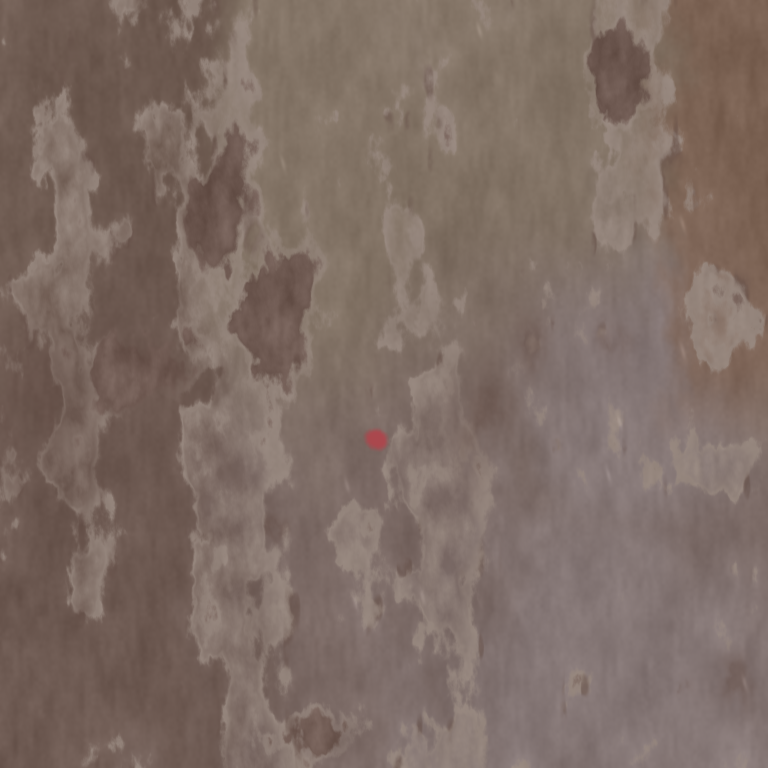
Reproduce this texture procedurally as a three.js fragment shader.

```glsl
// Weathered plaster wall: peeling pale streaks, brown bare patches, grey haze and a red dot.
#define TAN     vec3(0.515, 0.455, 0.400)
#define MAUVE   vec3(0.490, 0.422, 0.402)
#define HAZE    vec3(0.528, 0.473, 0.468)
#define UMBER   vec3(0.430, 0.350, 0.316)
#define RUST    vec3(0.482, 0.377, 0.317)
#define BARE    vec3(0.385, 0.300, 0.270)
#define PALE    vec3(0.590, 0.530, 0.495)
#define RED     vec3(0.700, 0.260, 0.290)
#define GRAIN   0.026
#define RAGGED  2.3

varying vec2 vUv;

float hash(vec2 p) {
  return fract(sin(dot(p, vec2(127.1, 311.7))) * 43758.5453);
}

float noise(vec2 p) {
  vec2 i = floor(p), f = fract(p);
  f = f * f * (3.0 - 2.0 * f);
  return mix(mix(hash(i), hash(i + vec2(1, 0)), f.x),
             mix(hash(i + vec2(0, 1)), hash(i + vec2(1, 1)), f.x), f.y);
}

// Layered noise, centred on zero
float fbm(vec2 p) {
  float sum = 0.0, gain = 0.5;
  for (int i = 0; i < 5; i++) {
    sum += gain * (noise(p) - 0.5);
    p = mat2(0.96, 0.28, -0.28, 0.96) * p * 2.03 + 17.3;
    gain *= 0.5;
  }
  return sum;
}

// Soft elliptical bump
float blob(vec2 p, vec2 centre, vec2 radius) {
  vec2 d = (p - centre) / radius;
  return exp(-dot(d, d));
}

// Upright soft band between two heights, leaning with height
float streak(vec2 p, float x, float lean, float width, float low, float high) {
  float d = (p.x - x - lean * (p.y - 0.5)) / width;
  return exp(-d * d) * smoothstep(low - 0.08, low + 0.08, p.y)
       * (1.0 - smoothstep(high - 0.08, high + 0.08, p.y));
}

void main() {
  vec2 p = vUv;
  float broad = fbm(p * vec2(5.0, 3.0) + 3.1);
  float ragged = fbm(p * vec2(19.0, 10.0) + 41.0);
  float fine = fbm(p * vec2(48.0, 26.0) + 9.0);
  vec2 w = p + vec2(0.07, 0.05) * vec2(ragged, fbm(p * 14.0 + 70.0));

  // Broad stains
  vec3 color = mix(MAUVE, TAN, smoothstep(0.25, 0.72, p.y + 0.5 * broad));
  float haze = max(blob(w, vec2(0.82, 0.47), vec2(0.20, 0.24)),
                   blob(w, vec2(0.78, 0.12), vec2(0.30, 0.30)));
  color = mix(color, HAZE, smoothstep(0.1, 0.9, haze + 0.8 * broad + 0.4 * ragged));
  float left = 1.0 - smoothstep(0.14, 0.34, p.x + 0.35 * broad + 0.2 * ragged);
  color = mix(color, UMBER, 0.8 * left);
  float right = smoothstep(0.82, 0.91, p.x + 0.2 * ragged) * smoothstep(0.36, 0.62, p.y + 0.3 * broad);
  color = mix(color, RUST, 0.85 * right);
  color += 0.06 * broad + 0.08 * ragged + 0.07 * fine;

  // Broken pale streaks: thin worn inside, brighter along the peeling rim
  float cover = streak(w, 0.09, -0.05, 0.050, 0.18, 0.96);
  cover = max(cover, streak(w, 0.29, -0.09, 0.070, -0.2, 1.2));
  cover = max(cover, 1.1 * streak(w, 0.57, -0.06, 0.055, -0.2, 0.52));
  cover = max(cover, 0.95 * streak(w, 0.82, 0.04, 0.055, 0.68, 1.2));
  cover = max(cover, 0.65 * streak(w, 0.52, 0.0, 0.060, 0.50, 0.92));
  cover = max(cover, blob(w, vec2(0.45, 0.31), vec2(0.05, 0.04)));
  cover = max(cover, blob(w, vec2(0.93, 0.57), vec2(0.06, 0.08)));
  cover = max(cover, 0.9 * blob(w, vec2(0.95, 0.39), vec2(0.06, 0.05)));
  float field = cover + RAGGED * ragged + 0.9 * fine - 0.56 - 0.15 * right;
  float pale = smoothstep(-0.1, 0.16, field);
  float rim = exp(-pow((field - 0.14) / 0.12, 2.0));
  float wear = 0.5 + 1.6 * fine + 0.8 * broad;
  color = mix(color, PALE, clamp(pale * wear + 0.38 * rim, 0.0, 0.92));

  // Bare brown patches, each ringed by lifted plaster
  float hole = blob(w, vec2(0.285, 0.745), vec2(0.050, 0.075));
  hole = max(hole, blob(w, vec2(0.365, 0.61), vec2(0.055, 0.090)));
  hole = max(hole, blob(w, vec2(0.81, 0.905), vec2(0.050, 0.060)));
  hole = max(hole, blob(w, vec2(0.415, 0.045), vec2(0.055, 0.040)));
  hole = max(hole, 0.8 * blob(w, vec2(0.20, 0.52), vec2(0.100, 0.045)));
  hole += 1.3 * ragged + 0.9 * fine;
  float ring = smoothstep(0.24, 0.4, hole) * smoothstep(0.2, 0.3, p.x);
  color = mix(color, PALE, (0.55 + fine) * ring);
  color = mix(color, BARE + 0.2 * fine + 0.03, 0.9 * smoothstep(0.44, 0.62, hole));

  // Soft smudges and short upright cracks along streak edges
  float smudge = blob(w, vec2(0.70, 0.56), vec2(0.025, 0.040))
               + blob(w, vec2(0.80, 0.56), vec2(0.015, 0.035))
               + blob(w, vec2(0.94, 0.11), vec2(0.025, 0.035))
               + blob(w, vec2(0.63, 0.45), vec2(0.030, 0.060))
               + blob(w, vec2(0.04, 0.47), vec2(0.070, 0.100));
  color = mix(color, BARE, 0.5 * clamp(smudge * (0.9 + 3.0 * fine), 0.0, 1.0));
  float crack = smoothstep(0.72, 0.92, noise(p * vec2(75.0, 19.0) + 5.0));
  color = mix(color, BARE, 0.55 * crack * exp(-pow(field / 0.2, 2.0)));

  // Sparse pale scratches, one chance per cell
  vec2 cell = floor(p * 12.0);
  vec2 spot = fract(p * 12.0) - 0.3 - 0.4 * vec2(hash(cell), hash(cell + 7.0));
  float scratch = blob(spot, vec2(-0.25 * spot.y, 0.0), vec2(0.035, 0.12));
  color += 0.07 * scratch * step(0.93, hash(cell + 3.0));

  // Fine upright grain, then the red dot
  color += GRAIN * (noise(p * vec2(150.0, 38.0)) + 0.5 * noise(p * 190.0) - 0.75);
  float dotShape = 1.0 - smoothstep(0.005, 0.017, length(p - vec2(0.49, 0.43)) + 0.02 * fine);
  gl_FragColor = vec4(mix(color, RED, 0.85 * dotShape), 1.0);
}
```
